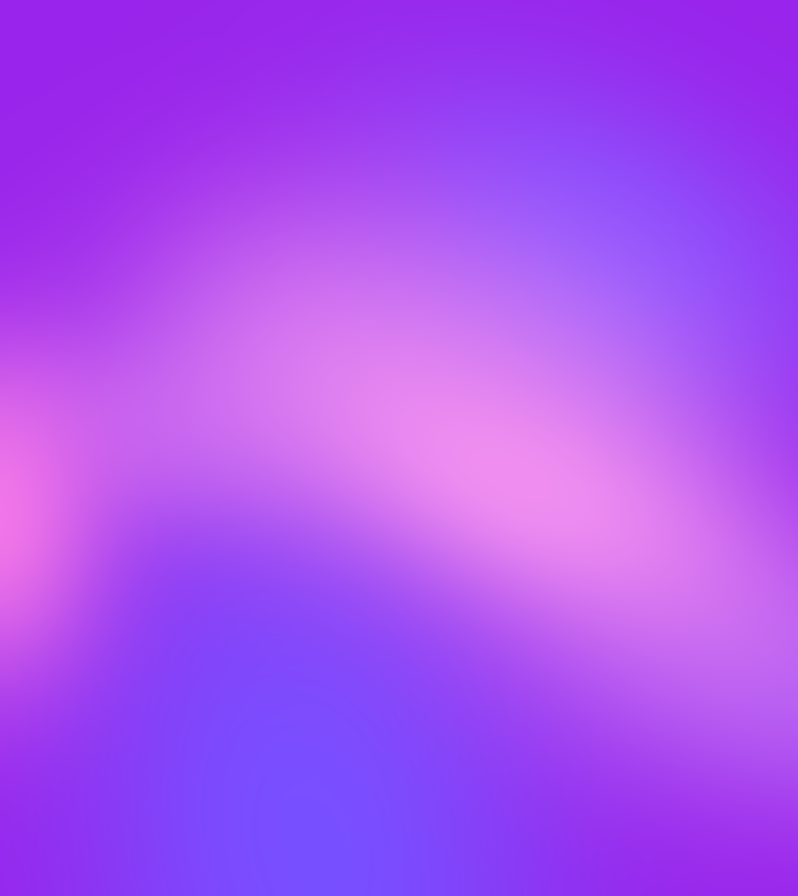
Give the GLSL for this background, as a Shadertoy shader.

```glsl
const vec3 VIOLET    = vec3(0.60, 0.14, 0.92);
const vec3 INDIGO    = vec3(0.47, 0.31, 1.00);
const vec3 PERIWINKLE = vec3(0.54, 0.33, 1.00);
const vec3 LAVENDER  = vec3(0.82, 0.58, 0.98);
const vec3 LILAC     = vec3(0.72, 0.41, 0.96);
const vec3 ORCHID    = vec3(0.82, 0.45, 0.94);
const vec3 PINK      = vec3(0.95, 0.57, 0.94);
const vec3 HOT_PINK  = vec3(0.94, 0.46, 0.91);

const float ASPECT = 0.8906;      // width over height of the layout
const float BAND_TILT = -0.46;    // slope of the bright diagonal, radians
const float FALLOFF = 1.12;       // above 1 flattens the core of each glow

// Soft rotated ellipse: 1 at the centre, 1/e at the given radii.
float glow(vec2 p, vec2 centre, vec2 radii, float tilt) {
    float c = cos(tilt), s = sin(tilt);
    vec2 d = p - centre;
    vec2 q = vec2(c * d.x + s * d.y, c * d.y - s * d.x) / radii;
    return exp(-pow(dot(q, q), FALLOFF));
}

void mainImage(out vec4 fragColor, in vec2 fragCoord) {
    vec2 p = fragCoord / iResolution.xy * vec2(ASPECT, 1.0);
    vec3 color = VIOLET;

    // Cool fields beneath the band
    color = mix(color, PERIWINKLE, 0.85 * glow(p, vec2(0.68, 0.74), vec2(0.29, 0.16), BAND_TILT));
    color = mix(color, INDIGO, glow(p, vec2(0.35, 0.06), vec2(0.26, 0.42), 0.22));
    color = mix(color, LILAC, 0.75 * glow(p, vec2(0.88, 0.24), vec2(0.32, 0.16), -0.15));

    // Haze above and to the left of the band
    color = mix(color, ORCHID, 0.65 * glow(p, vec2(0.34, 0.61), vec2(0.21, 0.20), BAND_TILT));
    color = mix(color, ORCHID, 0.60 * glow(p, vec2(0.17, 0.52), vec2(0.18, 0.11), 0.0));
    color = mix(color, LAVENDER, 0.50 * glow(p, vec2(0.61, 0.60), vec2(0.25, 0.15), BAND_TILT));

    // Bright band and the glow at the left edge
    color = mix(color, PINK, 0.96 * glow(p, vec2(0.575, 0.465), vec2(0.33, 0.145), BAND_TILT));
    color = mix(color, HOT_PINK, glow(p, vec2(-0.01, 0.425), vec2(0.13, 0.19), 0.0));

    fragColor = vec4(color, 1.0);
}
```
